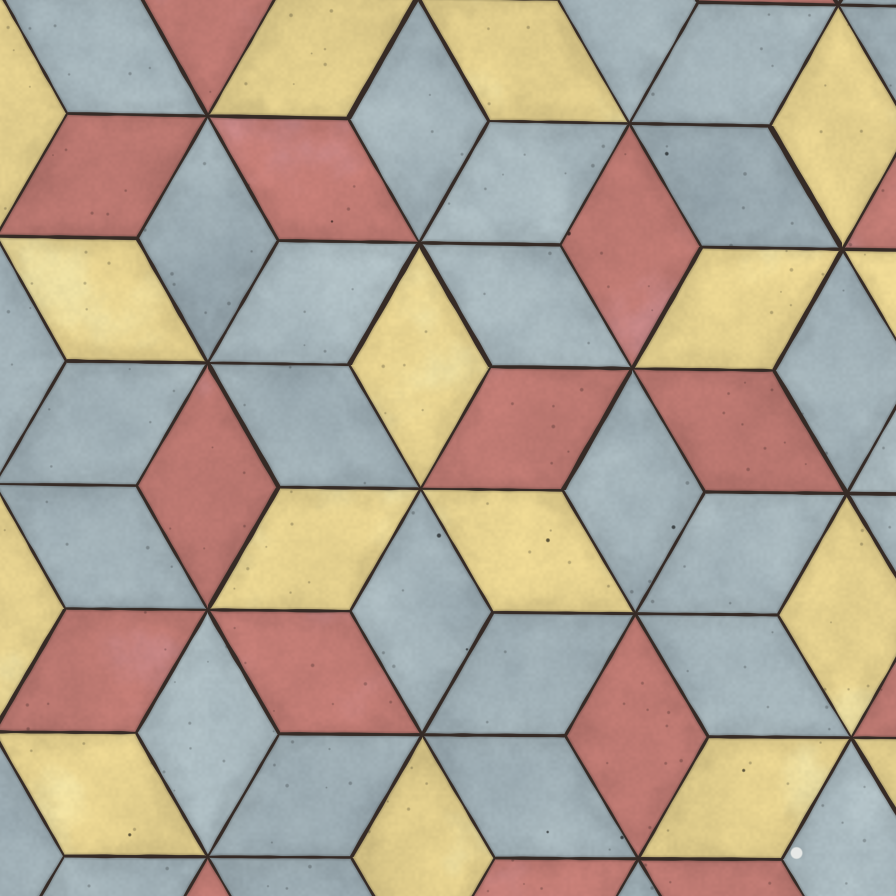
Give the GLSL for this pattern, as a WebGL 1 fragment shader.

```glsl
precision highp float;

uniform vec2 u_resolution;

float hash(vec2 p) {
    vec3 q = fract(vec3(p.xyx) * 0.1031);
    q += dot(q, q.yzx + 33.33);
    return fract((q.x + q.y) * q.z);
}

float noise(vec2 p) {
    vec2 i = floor(p), f = fract(p);
    f = f * f * (3.0 - 2.0 * f);
    return mix(mix(hash(i), hash(i + vec2(1.0, 0.0)), f.x),
               mix(hash(i + vec2(0.0, 1.0)), hash(i + vec2(1.0, 1.0)), f.x), f.y);
}

float fbm(vec2 p) {
    float sum = 0.0, amp = 0.5;
    for (int i = 0; i < 5; i++) {
        sum += amp * noise(p);
        p = mat2(1.6, 1.2, -1.2, 1.6) * p + 7.3;
        amp *= 0.5;
    }
    return sum;
}

// Sparse small round pits, one candidate per grid cell
float pits(vec2 p, float density, float radius, float aa) {
    vec2 cell = floor(p);
    vec2 centre = 0.2 + 0.6 * vec2(hash(cell + 3.7), hash(cell + 19.1));
    float size = radius * (0.4 + 0.6 * hash(cell + 51.3));
    float dist = length(fract(p) - centre) - size;
    return step(hash(cell + 8.9), density) * (1.0 - smoothstep(-aa, aa, dist));
}

void main() {
    vec2 uv = gl_FragCoord.xy / u_resolution;
    float aa = 1.0 / min(u_resolution.x, u_resolution.y);
    vec2 p = vec2(uv.x, 1.0 - uv.y);

    // Slightly skewed grid: columns of star points, rows of half a star step
    vec2 grid = vec2((p.x - 0.2318) / (0.2345 + 0.006 * p.y),
                     (p.y + 0.013 - (0.02 - 0.016 * p.y) * p.x) / 0.1383);
    vec2 cell = floor(grid), f = fract(grid);

    // Mirror every other cell so the stars lie at (0,0) and (1,1)
    float mirrored = 1.0 - mod(cell.x + cell.y, 2.0);
    f.x = mix(f.x, 1.0 - f.x, mirrored);

    // A cell holds one slanted rhombus between quarters of two upright ones
    float slant = 3.0 * f.x - f.y;
    vec2 tile = cell;
    float upright = 0.0;
    if (slant < 0.0) {
        tile += vec2(mirrored, 1.0);
        upright = 1.0;
    } else if (slant > 2.0) {
        tile += vec2(1.0 - mirrored, 0.0);
        upright = 1.0;
    }

    // Distances to the joints, each joint with its own width
    float slantDist = min(abs(slant), abs(slant - 2.0)) * 0.069;
    float levelDist = upright > 0.5 ? 1.0 : min(f.y, 1.0 - f.y) * 0.1383;
    float slantWidth = hash(cell + 40.0 + 17.0 * step(1.0, slant));
    float levelWidth = hash(vec2(cell.x, floor(grid.y + 0.5)) + 90.0);
    float edge = min(slantDist, levelDist);
    float joint = min(slantDist - 0.0017 * pow(slantWidth, 4.0),
                      levelDist - 0.0006 * levelWidth);
    joint += (noise(p * 60.0) - 0.5) * 0.0009;

    // Weathered cement, different on each tile
    float seed = hash(tile + 13.0 + 60.0 * upright);
    vec2 surface = p + 9.0 * vec2(seed, fract(seed * 17.0));
    float cloud = fbm(surface * 9.0) - 0.48;
    float blotch = fbm(surface * 34.0 + 5.0) - 0.48;
    float grain = noise(p * 260.0) - 0.5;

    // Yellow and red tiles on a four-step diagonal, grey for the others
    float phase = mod(tile.x + tile.y, 4.0);
    float tone = 0.6 + 0.55 * (seed - 0.5) + 1.0 * cloud + 0.45 * blotch;
    vec3 color = mix(vec3(0.56, 0.62, 0.65), vec3(0.68, 0.74, 0.76), tone);
    if (phase < 1.5) {
        float red = mod(tile.x + phase + upright, 2.0);
        color = mix(vec3(0.90, 0.82, 0.56), vec3(0.75, 0.48, 0.45), red);
        color *= 1.0 + 0.05 * (seed - 0.5) + 0.12 * cloud + 0.06 * blotch;
        color += vec3(0.0, 0.03, 0.06) * smoothstep(0.08, 0.3, cloud);
    }
    color *= 1.0 + 0.035 * grain;
    color *= mix(0.95, 1.01, smoothstep(0.0, 0.028, edge + 0.03 * blotch));

    // Pits and a stray drop of pale paint
    color *= 1.0 - 0.6 * pits(p * 9.0, 0.16, 0.024, aa * 9.0);
    color *= 1.0 - 0.22 * pits(p * 45.0 + 4.0, 0.12, 0.09, aa * 45.0);
    float drop = length(p - vec2(0.889, 0.952)) - 0.0065;
    color = mix(color, vec3(0.9, 0.91, 0.9), 1.0 - smoothstep(-aa, aa, drop));

    // Dark joints with a soft dirty rim
    color *= 1.0 - 0.16 * (1.0 - smoothstep(0.001, 0.005, joint));
    float gap = 1.0 - smoothstep(-0.7 * aa, 0.7 * aa, joint - 0.0014);
    color = mix(color, vec3(0.21, 0.17, 0.15), gap);

    gl_FragColor = vec4(color, 1.0);
}
```
